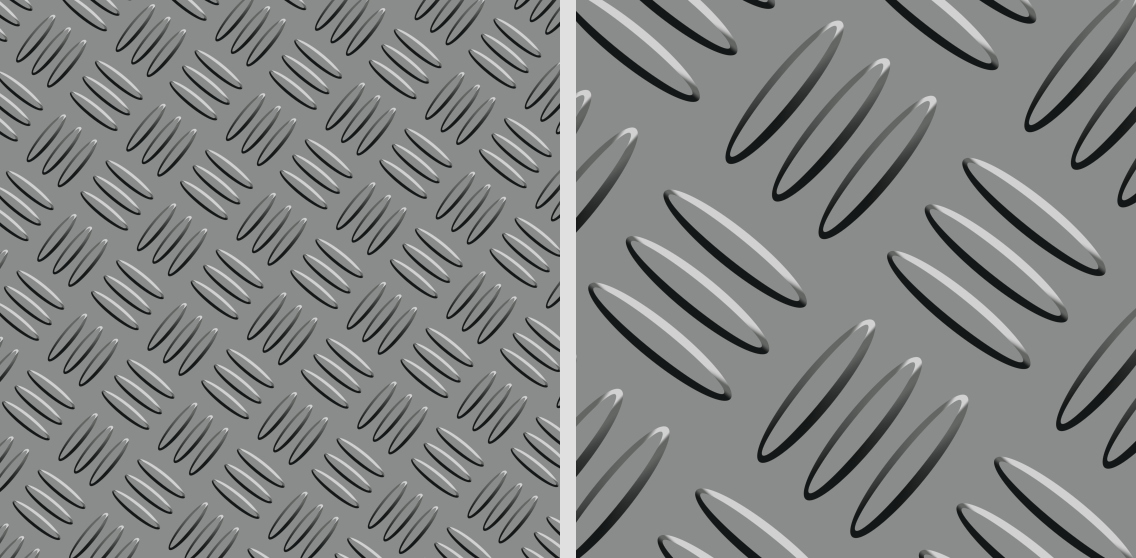
Left, the full canvas; right, a detail of the centre.
Give the GLSL for this texture, as a WebGL 2 fragment shader.

```glsl
#version 300 es
precision highp float;
// Steel tread plate: embossed triple bars alternating between two diagonals.
uniform vec2 u_resolution;
out vec4 fragColor;

const float PERIOD = 0.1789;              // lattice step, in canvas widths
const float TILT = 0.1058;                // lattice rotation
const vec2 ORIGIN = vec2(0.190, 0.8255);  // centre of one falling group

// Lengths below are in lattice steps
const float BAR_SPACING = 0.199;
const vec2 BAR_RADII = vec2(0.302, 0.066);
const vec2 BEVEL = vec2(0.0235, 0.0284);
const float FACE_SHIFT = 0.005;
const float LIGHT_ANGLE = 0.94;
const float DIAGONAL = 0.7854;

const vec3 STEEL = vec3(0.54, 0.55, 0.545);
const vec3 SHADOW = vec3(0.08, 0.09, 0.09);
const vec3 HALF_SHADE = vec3(0.39, 0.40, 0.39);
const vec3 HIGHLIGHT = vec3(0.82);

vec2 turn(vec2 v, float angle) {
    float c = cos(angle), s = sin(angle);
    return vec2(c * v.x - s * v.y, s * v.x + c * v.y);
}

// Approximate signed distance to an axis-aligned ellipse
float ellipse(vec2 p, vec2 radii) {
    float k = length(p / radii);
    return k * (k - 1.0) / max(length(p / (radii * radii)), 1e-4);
}

float coverage(float dist, float pixel) {
    return 1.0 - smoothstep(-0.7 * pixel, 0.7 * pixel, dist);
}

// Tone of a bevel facet from its cosine to the light
vec3 bevelTone(float lit) {
    vec3 tone = mix(SHADOW, HALF_SHADE, smoothstep(-0.4, 0.4, lit));
    return mix(tone, HIGHLIGHT, smoothstep(0.6, 0.85, lit));
}

// Paints one group of three parallel bars per lattice cell
vec3 barGroup(vec3 base, vec2 lattice, float angle, float pixel) {
    vec2 p = turn(lattice - round(lattice), -angle);
    p.y -= BAR_SPACING * clamp(round(p.y / BAR_SPACING), -1.0, 1.0);

    // Raised face leans away from the deeper shadow side
    vec2 shift = FACE_SHIFT * turn(vec2(-1.0, 1.0) * 0.7071, -angle);
    float outer = coverage(ellipse(p, BAR_RADII), pixel);
    float face = coverage(ellipse(p - shift, BAR_RADII - BEVEL), pixel);

    // Softened ellipse normal keeps the lit tips broad
    vec2 normal = normalize(p / pow(BAR_RADII, vec2(1.6)) + 1e-5);
    vec2 light = turn(vec2(1.0, 0.0), LIGHT_ANGLE - angle);
    vec3 bevel = bevelTone(dot(normal, light));
    return mix(base, mix(bevel, STEEL, face), outer);
}

void main() {
    vec2 uv = gl_FragCoord.xy / u_resolution.x;
    float pixel = 1.0 / (PERIOD * u_resolution.x);
    vec2 lattice = turn(uv - ORIGIN, -TILT) / PERIOD;

    vec3 color = barGroup(STEEL, lattice, -DIAGONAL, pixel);
    color = barGroup(color, lattice - 0.5, DIAGONAL, pixel);
    fragColor = vec4(color, 1.0);
}
```
